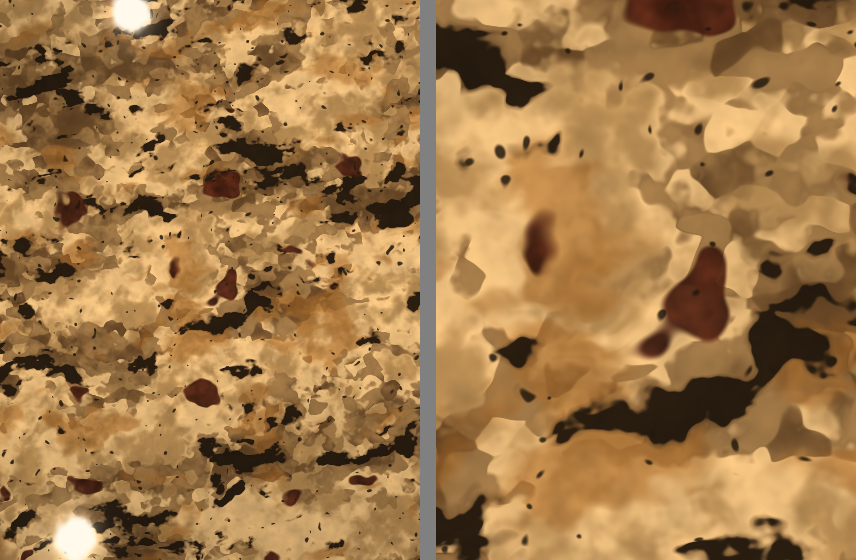
Left, the full canvas; right, a detail of the centre.
This texture is drawn by a Shadertoy shader. Its source:

```glsl
const vec3 CREAM  = vec3(0.91, 0.73, 0.48);
const vec3 TAN    = vec3(0.71, 0.54, 0.32);
const vec3 BROWN  = vec3(0.58, 0.43, 0.25);
const vec3 UMBER  = vec3(0.37, 0.25, 0.13);
const vec3 MICA   = vec3(0.13, 0.09, 0.05);
const vec3 GARNET = vec3(0.27, 0.11, 0.06);
const vec3 RUST   = vec3(0.62, 0.38, 0.14);
const vec3 GLARE  = vec3(1.00, 0.98, 0.92);

vec2 hash2(vec2 c) {
    vec3 a = fract(c.xyx * vec3(0.1031, 0.1030, 0.0973));
    a += dot(a, a.yzx + 33.33);
    return fract((a.xx + a.yz) * a.zy);
}

float noise(vec2 p) {
    vec2 i = floor(p), f = fract(p);
    f = f * f * (3.0 - 2.0 * f);
    float low  = mix(hash2(i).x, hash2(i + vec2(1, 0)).x, f.x);
    float high = mix(hash2(i + vec2(0, 1)).x, hash2(i + vec2(1, 1)).x, f.x);
    return mix(low, high, f.y);
}

// Layered noise, normalised to 0..1
float fbm(vec2 p, int octaves) {
    float sum = 0.0, weight = 0.5, total = 0.0;
    for (int i = 0; i < octaves; i++) {
        sum += weight * noise(p);
        total += weight;
        weight *= 0.5;
        p = mat2(0.96, 0.28, -0.28, 0.96) * p * 2.03 + 17.3;
    }
    return sum / total;
}

// Two random values per crystal, blended softly across the borders
vec2 crystals(vec2 p, float sharpness) {
    vec2 cell = floor(p), sum = vec2(0.0);
    float total = 0.0;
    for (int y = -1; y <= 1; y++)
    for (int x = -1; x <= 1; x++) {
        vec2 id = cell + vec2(x, y);
        float w = exp(-sharpness * length(id + hash2(id) - p));
        sum += w * hash2(id + 71.0);
        total += w;
    }
    return sum / total;
}

// Distance to randomly scattered discs, in cell units
float scatter(vec2 p, float chance, float minRadius, float maxRadius) {
    vec2 cell = floor(p);
    float dist = 1.0;
    for (int y = -1; y <= 1; y++)
    for (int x = -1; x <= 1; x++) {
        vec2 id = cell + vec2(x, y);
        vec2 pick = hash2(id + 133.0);
        float radius = mix(minRadius, maxRadius, pick.y * pick.y);
        float d = length(id + 0.15 + 0.7 * hash2(id) - p) - radius;
        if (pick.x < chance) dist = min(dist, d);
    }
    return dist;
}

vec3 addGlare(vec3 color, vec2 p, vec2 center, float radius) {
    float d = length((p - center) * vec2(1.0, 0.95)) + 0.012 * (noise(p * 45.0) - 0.5);
    color += GLARE * 0.32 * exp(-max(d - radius, 0.0) * 45.0);
    return mix(color, GLARE, smoothstep(radius + 0.012, radius - 0.008, d));
}

void mainImage(out vec4 fragColor, in vec2 fragCoord) {
    vec2 p = fragCoord / iResolution.x;
    float top = iResolution.y / iResolution.x;

    // Bent coordinates along the flow of the stone
    vec2 bend = vec2(fbm(p * 9.0, 3), fbm(p * 9.0 + 40.0, 3)) - 0.5;
    vec2 ruffle = vec2(noise(p * 55.0), noise(p * 55.0 + 90.0)) - 0.5;
    vec2 w = p + 0.05 * bend + 0.012 * ruffle;
    vec2 flow = mat2(0.98, -0.2, 0.2, 0.98) * w + 3.0;

    float band = fbm(flow * vec2(4.5, 9.0), 4);
    float fine = fbm(p * 42.0 + 8.0, 3);
    float mottle = fbm(w * 15.0 + 25.0, 4);
    vec2 crystal = crystals(flow * vec2(30.0, 38.0), 22.0);

    // Feldspar ground with faint slanted cleavage
    float cleavage = noise(mat2(0.8, 0.6, -0.6, 0.8) * p * vec2(110.0, 14.0));
    float pale = mottle + 0.25 * (fine - 0.5) + 0.1 * (cleavage - 0.5) + 0.1 * (crystal.y - 0.5);
    vec3 color = mix(TAN, CREAM, smoothstep(0.32, 0.62, pale));

    // Smoky quartz crystals gathered in bands
    float quartz = band + 0.32 * (crystal.x - 0.5) + 0.4 * (fine - 0.5);
    float smoke = crystal.y * 0.55 + fine * 0.5 + 1.3 * (0.56 - band);
    vec3 quartzColor = mix(UMBER, BROWN, smoothstep(0.15, 0.7, smoke));
    color = mix(color, quartzColor, 0.93 * smoothstep(0.47, 0.57, quartz));

    // Rust stains
    float stain = fbm(flow * vec2(9.0, 15.0) + 60.0, 4);
    color = mix(color, RUST, 0.55 * smoothstep(0.58, 0.74, stain));

    // Ragged black mica flakes
    float flake = fbm(flow * vec2(11.0, 25.0) + 11.0, 4)
                + 0.65 * (band - 0.5) + 0.4 * (fine - 0.5);
    color = mix(color, UMBER, 0.5 * smoothstep(0.62, 0.71, flake));
    color = mix(color, MICA, 0.95 * smoothstep(0.685, 0.735, flake));

    // Garnets and tiny dark specks
    float garnet = scatter(flow * vec2(5.0, 6.5) + bend * 0.5, 0.45, 0.06, 0.23);
    vec3 garnetColor = GARNET * (0.55 + 0.85 * fine);
    color = mix(color, garnetColor, 0.92 * smoothstep(0.02, -0.03, garnet));
    float speck = scatter(w * 36.0, 0.2, 0.06, 0.17);
    color = mix(color, MICA, 0.85 * smoothstep(0.06, -0.05, speck));

    // Surface grain, uneven room light and lamp reflections
    color *= 0.88 + 0.24 * fine;
    color *= mix(0.86, 1.02, smoothstep(0.0, 0.55, p.y));
    color *= 1.0 - 0.15 * smoothstep(0.6, 0.0, length(p - vec2(0.0, top)));
    color = addGlare(color, p, vec2(0.31, top - 0.03), 0.044);
    color = addGlare(color, p, vec2(0.177, 0.05), 0.044);

    fragColor = vec4(clamp(color, 0.0, 1.0), 1.0);
}
```
